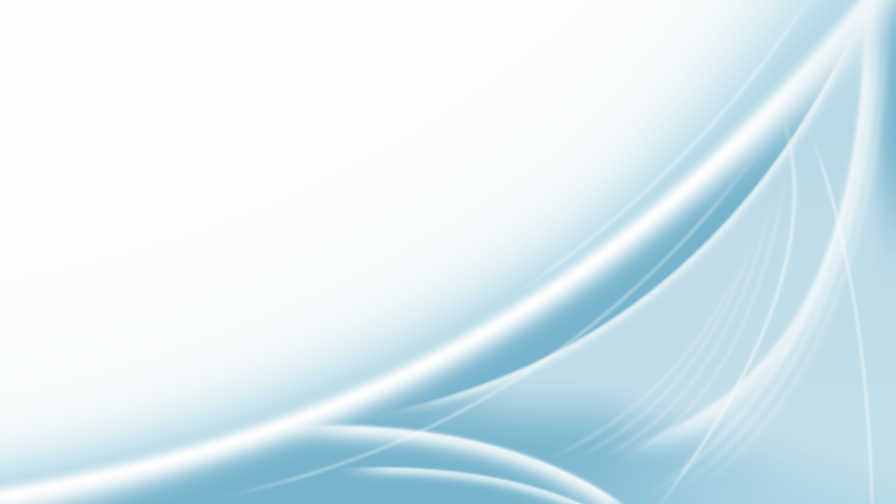
A Shadertoy shader for this background:

```glsl
const vec3 WHITE = vec3(0.99, 0.995, 0.995);
const vec3 DEEP = vec3(0.47, 0.705, 0.805);
const vec3 MIST = vec3(0.78, 0.88, 0.92);

// Signed distance to a quadratic Bezier (positive on its left) and parameter
vec2 bezier(vec2 p, vec2 a, vec2 b, vec2 c) {
    vec2 u = b - a, v = a - 2.0 * b + c;
    float t = clamp(dot(p - a, c - a) / dot(c - a, c - a), 0.0, 1.0);
    for (int i = 0; i < 6; i++) {
        vec2 r = a + t * (2.0 * u + t * v) - p;
        vec2 d = 2.0 * (u + t * v);
        float slope = max(dot(d, d) + 2.0 * dot(r, v), 0.25 * dot(d, d));
        t = clamp(t - dot(r, d) / slope, 0.0, 1.0);
    }
    vec2 r = p - (a + t * (2.0 * u + t * v));
    vec2 d = u + t * v;
    return vec2(length(r) * (d.x * r.y - d.y * r.x < 0.0 ? -1.0 : 1.0), t);
}

float gauss(float d, float width) {
    return exp(-d * d / (width * width));
}

// Fade at both ends of a curve
float taper(float t) {
    return smoothstep(0.0, 0.2, t) * smoothstep(1.0, 0.85, t);
}

float strand(vec2 p, vec2 a, vec2 b, vec2 c, float width) {
    vec2 s = bezier(p, a, b, c);
    return gauss(s.x, width) * taper(s.y);
}

// Bright edge with a soft veil on its right side
float veil(vec2 s, float edge, float depth) {
    return gauss(s.x, s.x > 0.0 ? edge : depth) * taper(s.y);
}

void mainImage(out vec4 fragColor, in vec2 fragCoord) {
    vec2 p = fragCoord / iResolution.y;
    p.x *= 1.7778 * iResolution.y / iResolution.x;
    float x = p.x;

    // Main sweep, measured across its slope
    float sweep = 0.015 + x * (0.1775 + x * (0.0933 + x * 0.0789));
    float slope = 0.1775 + x * (0.1866 + x * 0.2367);
    float d = (p.y - sweep) / sqrt(1.0 + slope * slope);

    // White field with a blue glow along the sweep
    float above = max(d, 0.0);
    float reach = mix(0.075, 0.09, smoothstep(0.0, 0.8, x)) + 0.06 * smoothstep(1.1, 1.65, x);
    float glow = 0.68 * exp(-pow(above / reach, 1.5)) + 0.07 * exp(-above / 0.2);
    vec3 field = mix(WHITE, vec3(0.57, 0.78, 0.86), glow);

    // Deep body, paler toward the right and the top
    vec3 body = mix(DEEP, vec3(0.68, 0.84, 0.9), smoothstep(0.95, 1.6, x) * smoothstep(0.35, 0.0, p.y));
    body = mix(body, MIST, 0.7 * smoothstep(0.65, 1.0, p.y));

    // Misty sheet below the second curve
    vec2 fold = bezier(p, vec2(0.718, 0.171), vec2(1.4, 0.292), vec2(1.713, 0.977));
    float sheet = smoothstep(0.002, -0.004, fold.x) * smoothstep(0.72, 1.05, x);
    float floorFade = smoothstep(0.1, 0.26, p.y + 0.3 * max(x - 1.2, 0.0));
    body = mix(body, MIST, sheet * floorFade * 0.92);
    body = mix(body, vec3(0.68, 0.83, 0.89), 0.6 * sheet * smoothstep(0.5, 0.85, p.y));
    body = mix(body, DEEP, 0.85 * smoothstep(1.715, 1.778, x) * smoothstep(0.4, 0.75, p.y));
    body = mix(body, WHITE, 0.6 * gauss(fold.x, fold.x > 0.0 ? 0.0035 : 0.012) * taper(fold.y));

    // Crescent on the right with trailing ribbons
    vec2 arc = bezier(p, vec2(1.204, 0.097), vec2(1.743, 0.238), vec2(1.718, 1.03));
    body = mix(body, WHITE, 0.62 * veil(arc, 0.008, 0.028));
    for (int i = 0; i < 3; i++) {
        float k = float(i);
        float line = strand(p, vec2(1.26 + 0.04 * k, 0.0), vec2(1.72 + 0.02 * k, 0.27), vec2(1.73 + 0.015 * k, 1.05), 0.008);
        body = mix(body, WHITE, (0.28 - 0.06 * k) * line);
    }

    // Faint fan inside the sheet
    for (int i = 0; i < 4; i++) {
        float k = float(i);
        float line = strand(p, vec2(1.48 + 0.03 * k, 0.5 + 0.07 * k), vec2(1.36 + 0.045 * k, 0.21), vec2(1.08 + 0.05 * k, 0.085), 0.005);
        body = mix(body, WHITE, 0.17 * line);
    }

    // Low wave
    vec2 crest = bezier(p, vec2(0.53, 0.148), vec2(1.019, 0.178), vec2(1.28, -0.04));
    vec2 inner = bezier(p, vec2(0.66, 0.067), vec2(0.995, 0.086), vec2(1.21, -0.03));
    body = mix(body, WHITE, 0.85 * veil(crest, 0.006, 0.026));
    body = mix(body, WHITE, 0.7 * veil(inner, 0.004, 0.014));

    // Join both sides, then lay the luminous ribbon over the seam
    vec3 color = mix(body, field, smoothstep(-0.008, 0.008, d));
    float lower = 0.036 + 0.018 * smoothstep(1.3, 1.7, x) + 0.012 * smoothstep(0.5, 0.0, x);
    float ribbon = gauss(d, d > 0.0 ? 0.018 : lower);
    color = mix(color, WHITE, ribbon * mix(1.0, 0.8, smoothstep(1.45, 1.7, x)));

    // Fine threads
    float threads = 0.45 * strand(p, vec2(1.546, 0.79), vec2(1.671, 0.458), vec2(1.28, -0.04), 0.0045);
    threads += 0.4 * strand(p, vec2(1.6, 0.76), vec2(1.731, 0.42), vec2(1.731, -0.08), 0.004);
    threads += 0.3 * strand(p, vec2(1.64, 1.06), vec2(1.412, 0.676), vec2(1.0, 0.4), 0.005);
    threads += 0.32 * strand(p, vec2(1.539, 0.745), vec2(1.111, 0.144), vec2(0.417, 0.01), 0.0045);
    color = mix(color, WHITE, min(threads, 1.0));

    fragColor = vec4(color, 1.0);
}
```
